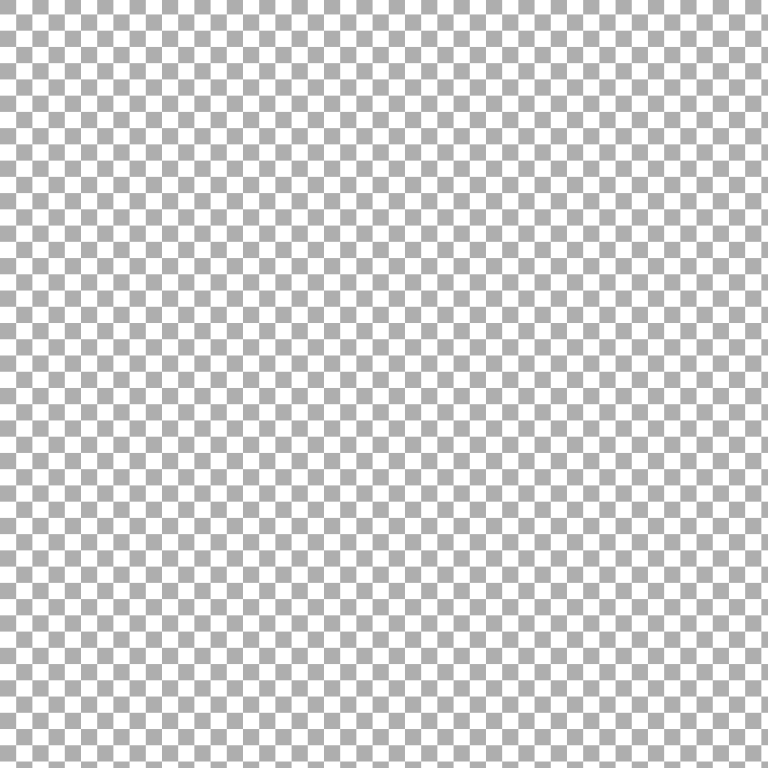
Give the GLSL for this pattern, as a Shadertoy shader.

```glsl
// Flat grey and white checkerboard filling the canvas.

#define CELLS vec2(47.41, 47.29)   // squares across and down
#define SHIFT vec2(0.0, 0.40)      // first full square from the lower left, in squares
#define GREY vec3(0.682)
#define WHITE vec3(1.0)

// Signed distance to the nearest stripe edge on each axis, in squares:
// positive in even stripes, negative in odd ones.
vec2 stripeDistance(vec2 p) {
    return 0.5 - abs(2.0 * fract(0.5 * p + 0.25) - 1.0);
}

// Share of a pixel covered by the grey squares, box filtered.
float checkerCoverage(vec2 p, vec2 pixelSize) {
    vec2 stripe = clamp(2.0 * stripeDistance(p) / pixelSize, -1.0, 1.0);
    return 0.5 + 0.5 * stripe.x * stripe.y;
}

void mainImage(out vec4 fragColor, in vec2 fragCoord) {
    vec2 pixelSize = CELLS / iResolution.xy;
    vec2 p = fragCoord * pixelSize - SHIFT;
    fragColor = vec4(mix(WHITE, GREY, checkerCoverage(p, pixelSize)), 1.0);
}
```
